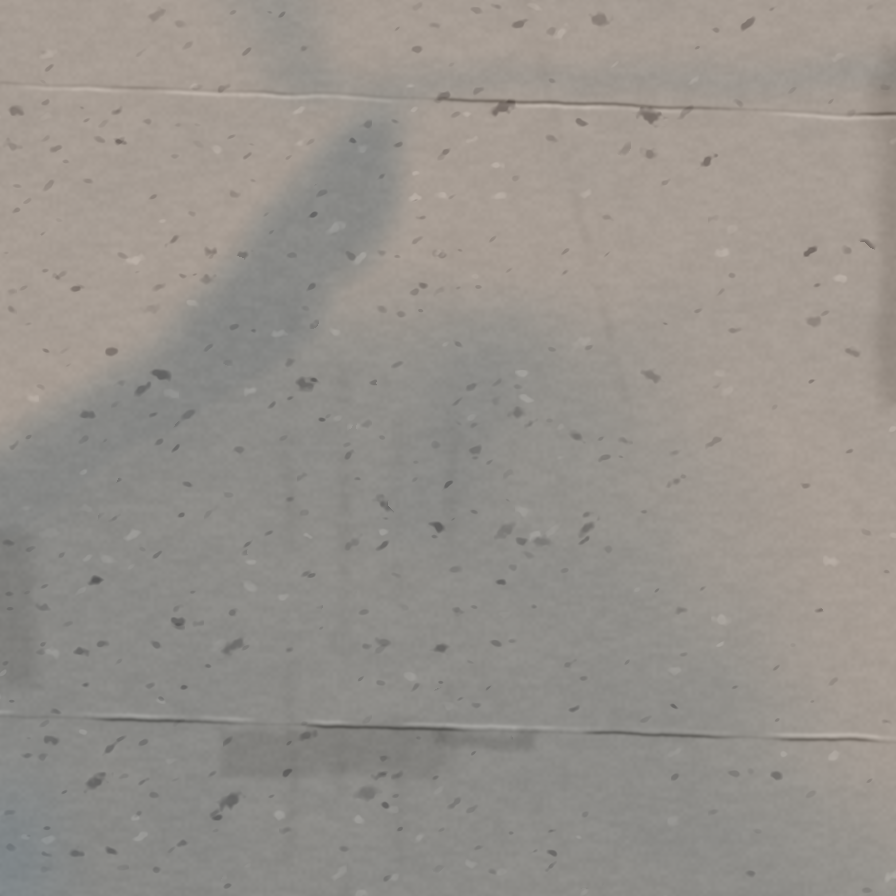
A Shadertoy shader for this texture:

```glsl
// Weathered concrete slabs: a warm grey surface with cool soft stains and a curved smear,
// two chipped joints, faint drip streaks and scattered pits. Layers of value noise
// shape every tone; jittered grid cells place the pits.

float hash(vec2 p) {
    vec3 q = fract(vec3(p.xyx) * 0.1031);
    q += dot(q, q.yzx + 33.33);
    return fract((q.x + q.y) * q.z);
}

float noise(vec2 p) {
    vec2 i = floor(p), f = fract(p);
    f = f * f * (3.0 - 2.0 * f);
    return mix(mix(hash(i), hash(i + vec2(1, 0)), f.x),
               mix(hash(i + vec2(0, 1)), hash(i + vec2(1, 1)), f.x), f.y);
}

float fbm(vec2 p) {
    float sum = 0.0, amp = 0.5;
    for (int i = 0; i < 5; i++) {
        sum += amp * noise(p);
        p = mat2(0.8, 0.6, -0.6, 0.8) * p * 2.03 + 7.1;
        amp *= 0.5;
    }
    return sum;
}

float below(float edge, float soft, float v) {
    return 1.0 - smoothstep(edge - soft, edge + soft, v);
}

// Soft-edged rectangle with centre c and half size h
float patchMask(vec2 p, vec2 c, vec2 h, float soft) {
    vec2 q = abs(p - c) - h;
    return below(0.0, soft, max(q.x, q.y));
}

// Amount of cool stain: 0 warm, 1 cool
float stain(vec2 p) {
    vec2 w = p + 0.07 * (vec2(fbm(p * 5.0), fbm(p * 5.0 + 31.0)) - 0.5);
    float curve = 0.45 + 0.3 * w.x + 1.4 * w.x * w.x;
    float across = (w.y - curve) / length(vec2(1.0, 0.3 + 2.8 * w.x));

    // Broad wash over the lower left, fading to the right
    float wash = below(min(curve, 0.64) + 0.01, 0.09, w.y);
    float rightEdge = 0.65 + 0.36 * (1.0 - w.y) * (1.0 - w.y);
    wash *= below(rightEdge, 0.2, w.x);
    float tone = wash * (0.68 + 0.14 * below(0.3, 0.3, w.x) + 0.1 * below(0.25, 0.25, w.y));

    // Curved smear, its upper tail and a second plume
    float smear = below(0.055, 0.032, abs(across)) * below(0.45, 0.04, w.x) * below(0.88, 0.05, w.y);
    float tail = below(0.04, 0.04, abs(w.x - 0.31 + 0.3 * (w.y - 0.95))) * smoothstep(0.86, 0.93, w.y);
    float plume = below(0.055, 0.05, abs(w.x - 0.52 - 0.25 * (w.y - 0.55)))
                * smoothstep(0.3, 0.5, w.y) * below(0.66, 0.05, w.y);
    tone = max(tone, smear * 0.92);
    tone += 0.16 * smear * wash + 0.42 * tail + 0.2 * plume;
    float upperHaze = exp(-pow((w.y - 0.91) / 0.025, 2.0)) * smoothstep(0.2, 0.45, w.x);
    return tone + 0.3 * upperHaze;
}

// Slab joint: x is the dark crack, y the pale chipped lip
vec2 joint(vec2 p, float height, float slope, float lipOffset) {
    float d = p.y - height + slope * p.x - 0.006 * (fbm(vec2(p.x * 16.0, height * 90.0)) - 0.5);
    float broken = smoothstep(0.3, 0.65, noise(vec2(p.x * 13.0, height * 50.0)));
    float chips = smoothstep(0.25, 0.7, noise(vec2(p.x * 19.0, height * 70.0 + 5.0)));
    return vec2(exp(-pow(d / 0.0022, 2.0)) * (0.2 + 0.8 * broken),
                exp(-pow((d - lipOffset) / 0.0026, 2.0)) * chips);
}

// One pit per chosen cell, a ragged tilted ellipse
float pits(vec2 p, float cells, float chance, float size) {
    vec2 id = floor(p * cells), seed = id + cells * 3.7;
    vec2 centre = 0.25 + 0.5 * vec2(hash(seed + 11.0), hash(seed + 23.0));
    vec2 q = (fract(p * cells) - centre) / cells;
    q.y -= q.x * (hash(seed + 41.0) - 0.3);
    float radius = size * (0.5 + 0.7 * hash(seed + 53.0));
    float d = length(q * vec2(0.75, 1.25)) / radius + 0.9 * (noise(p * 190.0) - 0.5);
    return below(0.8, 0.45, d) * step(hash(seed), chance) * (0.35 + 0.65 * hash(seed + 67.0));
}

void mainImage(out vec4 fragColor, in vec2 fragCoord) {
    vec2 p = fragCoord / iResolution.y;
    vec3 warm = vec3(0.655, 0.615, 0.58), middle = vec3(0.585, 0.573, 0.552), cool = vec3(0.525, 0.527, 0.52);

    // Base tone with cloudy mottling
    float t = stain(p) + 0.22 * (fbm(p * vec2(9.0, 14.0) + 3.0) - 0.5);
    vec3 col = mix(warm, middle, clamp(t * 2.0, 0.0, 1.0));
    col = mix(col, cool, clamp(t * 2.0 - 1.0, 0.0, 1.0));
    col += vec3(-0.035, -0.01, 0.01) * below(0.06, 0.06, p.x) * below(0.12, 0.1, p.y);

    // Faint vertical drips and one slanted track
    for (int i = 0; i < 4; i++) {
        float k = float(i);
        float x = 0.32 + 0.06 * k + 0.006 * noise(vec2(p.y * 9.0, k));
        float drip = exp(-pow((p.x - x) / 0.009, 2.0)) * smoothstep(0.35, 0.75, noise(vec2(k * 9.0, p.y * 14.0)));
        col -= 0.018 * drip * below(0.75, 0.15, p.y);
    }
    float track = exp(-pow((p.x - 0.6 - 0.25 * (0.95 - p.y)) / 0.006, 2.0));
    col -= 0.025 * track * smoothstep(0.45, 0.6, p.y) * noise(p * 30.0);

    // Dark patches: under the lower joint, at the left edge, along the right edge
    vec2 ragged = p + 0.035 * (vec2(fbm(p * 18.0), fbm(p * 18.0 + 9.0)) - 0.5);
    col -= 0.045 * patchMask(ragged, vec2(0.37, 0.16), vec2(0.12, 0.028), 0.008);
    col -= 0.055 * patchMask(ragged, vec2(0.54, 0.177), vec2(0.06, 0.008), 0.006);
    col -= 0.045 * patchMask(ragged, vec2(0.0, 0.32), vec2(0.04, 0.085), 0.012);
    col -= 0.07 * patchMask(ragged, vec2(1.02, 0.75), vec2(0.04, 0.2), 0.018);

    // Joints, pits and pale flecks
    vec2 seams = joint(p, 0.908, 0.036, -0.004) + joint(p, 0.2, 0.027, 0.005);
    col += 0.085 * seams.y - 0.16 * seams.x;
    float wear = mix(1.0, 0.45, smoothstep(0.45, 0.8, p.x)) * (0.5 + fbm(p * 6.0 + 50.0));
    float marks = pits(p, 13.0, 0.22 * wear, 0.009) + 0.75 * pits(p + 0.37, 27.0, 0.19 * wear, 0.006)
                + 0.5 * pits(p + 0.71, 48.0, 0.16 * wear, 0.0045);
    col -= vec3(0.2, 0.2, 0.19) * min(marks, 1.0);
    col += 0.07 * pits(p + 1.3, 32.0, 0.14 * wear, 0.006);

    // Soft brushed grain
    col += 0.022 * (noise(p * vec2(70.0, 150.0)) - 0.5) + 0.02 * (noise(p * 230.0) - 0.5);
    fragColor = vec4(col, 1.0);
}
```
